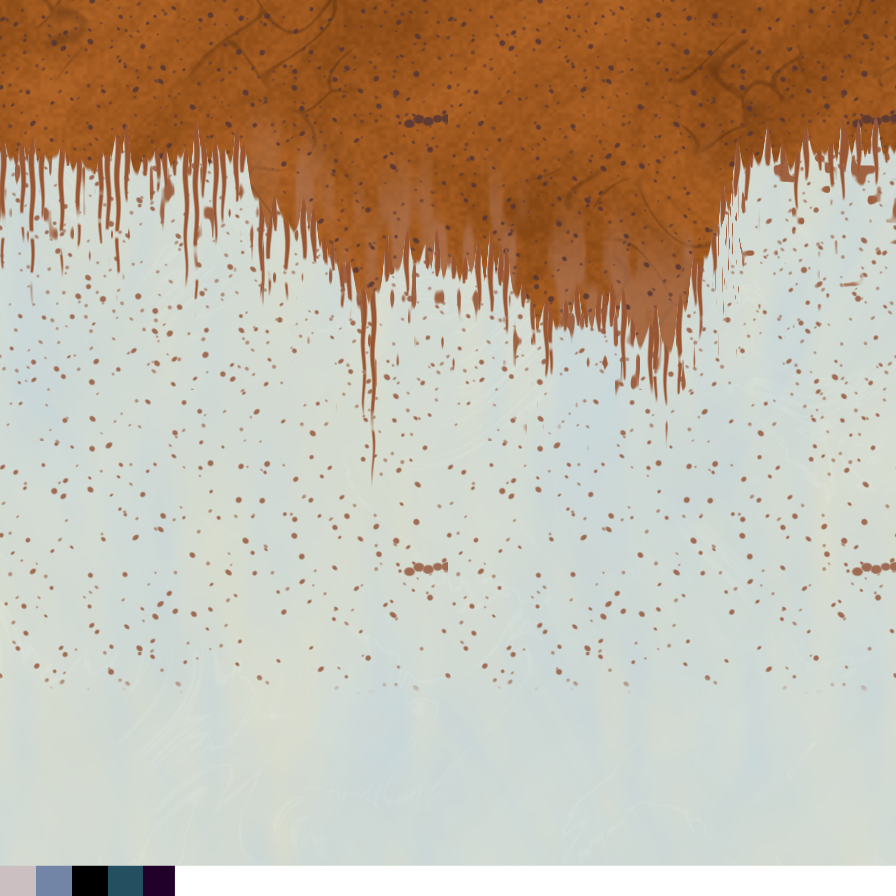
Reproduce this texture procedurally as a three.js fragment shader.

```glsl
// Rust running down a pale weathered wall, with speckles and a swatch strip below
varying vec2 vUv;

float hash(vec2 p) {
  vec3 q = fract(p.xyx * 0.1031);
  q += dot(q, q.yzx + 33.33);
  return fract((q.x + q.y) * q.z);
}

float noise(vec2 p) {
  vec2 c = floor(p), f = smoothstep(0.0, 1.0, p - c);
  return mix(mix(hash(c), hash(c + vec2(1, 0)), f.x),
             mix(hash(c + vec2(0, 1)), hash(c + vec2(1, 1)), f.x), f.y);
}

// Layered, bent sines in the range -1 to 1
float clouds(vec2 p) {
  float sum = 0.0, gain = 0.5;
  for (int i = 0; i < 5; i++) {
    p += 0.8 * sin(p.yx * 1.3 + float(i) * 2.1);
    sum += gain * sin(p.x) * cos(p.y);
    p = mat2(1.5, 1.1, -1.1, 1.5) * p;
    gain *= 0.6;
  }
  return sum;
}

// Scattered round spots, repeating every half canvas
float speckles(vec2 p, float cells, float radius, float fill) {
  vec2 q = p * cells;
  float ink = 0.0;
  for (int i = -1; i <= 1; i++) for (int j = -1; j <= 1; j++) {
    vec2 c = floor(q) + vec2(i, j), k = mod(c, cells * 0.5);
    vec2 centre = c + vec2(hash(k + 3.0), hash(k + 57.0));
    float r = radius * mix(0.45, 1.0, hash(k + 91.0));
    vec2 d = (q - centre) / cells;
    d.x += d.y * (hash(k + 23.0) - 0.5);
    ink = max(ink, step(hash(k + 131.0), fill) * (1.0 - smoothstep(r - 0.0013, r + 0.0013, length(d))));
  }
  return ink;
}

// Small row of larger blots, repeating with the speckles
float blots(vec2 p) {
  float ink = 0.0;
  for (int i = 0; i < 5; i++) {
    float k = float(i);
    vec2 d = mod(p, 0.5) - vec2(0.457 + 0.0105 * k, 0.361 + 0.007 * hash(vec2(k, 8.0)));
    float r = 0.0025 + 0.0025 * hash(vec2(k, 2.0));
    ink = max(ink, 1.0 - smoothstep(r - 0.0013, r + 0.0013, length(d * vec2(0.8, 1.0))));
  }
  return ink;
}

// Thin broken lines between cells
float cracks(vec2 p) {
  float near = 9.0, next = 9.0;
  for (int i = -1; i <= 1; i++) for (int j = -1; j <= 1; j++) {
    vec2 c = floor(p) + vec2(i, j);
    float d = length(c + vec2(hash(c), hash(c + 37.0)) - p);
    next = min(next, max(near, d));
    near = min(near, d);
  }
  return 1.0 - smoothstep(0.01, 0.09, next - near);
}

float bump(float x, float centre, float width) {
  float d = (x - centre) / width;
  return exp(-d * d);
}

// Broad outline of the lower rust border
float rustBorder(float x) {
  return 0.825 - 0.065 * smoothstep(0.272, 0.292, x) - 0.06 * smoothstep(0.3, 0.41, x)
    - 0.05 * smoothstep(0.54, 0.62, x) - 0.025 * smoothstep(0.69, 0.71, x)
    + 0.07 * smoothstep(0.757, 0.772, x) + 0.13 * smoothstep(0.772, 0.84, x) + 0.015 * smoothstep(0.86, 1.0, x)
    - 0.025 * bump(x, 0.41, 0.016) + 0.02 * bump(x, 0.465, 0.015);
}

// Pale fingers reaching up (x) and tapering drips running down (y)
vec2 fingersAndDrips(vec2 p, float depth, float reach) {
  vec2 result = vec2(0.0);
  for (int i = -1; i <= 1; i++) {
    float c = floor(p.x * 85.0) + float(i);
    float dx = p.x - (c + hash(vec2(c, 5.0))) / 85.0;
    result.x = max(result.x, 0.05 * hash(vec2(c, 11.0)) * bump(dx, 0.0, 0.0048));
    float h = hash(vec2(c, 19.0));
    float run = depth / (0.01 + reach * h * h);
    float w = 0.0032 * (1.0 - run * 0.7);
    float broken = smoothstep(-0.1, 0.1, noise(vec2(c * 7.0, p.y * 65.0)) + 0.25 - run * 0.7);
    float line = 1.0 - smoothstep(w - 0.0013, w + 0.0013, abs(dx + 0.001 * sin(p.y * 90.0 + c)));
    result.y = max(result.y, line * broken * (1.0 - smoothstep(0.9, 1.05, run)));
  }
  return result;
}

void main() {
  vec2 p = vUv;
  float mottled = clouds(p * 13.0), fine = noise(p * 210.0) - 0.5;

  // Pale wall with cream and blue streaks and faint swirls
  float tint = 0.5 + 0.45 * clouds(p * vec2(9.0, 5.0) + 4.0) + 0.5 * (noise(p * vec2(38.0, 5.0)) - 0.5);
  vec3 wall = mix(vec3(0.785, 0.84, 0.85), vec3(0.855, 0.865, 0.805), clamp(tint, 0.0, 1.0));
  float swirl = 1.0 - smoothstep(0.0, 0.05, abs(clouds(p * 11.0 + 20.0)));
  wall += 0.014 * swirl * smoothstep(0.4, 0.7, noise(p * 9.0)) + 0.008 * mottled;

  // Rust with dark patches, grain and cracks
  vec3 rust = mix(vec3(0.53, 0.28, 0.08), vec3(0.69, 0.39, 0.15), clamp(0.52 + 0.6 * mottled + 0.4 * fine, 0.0, 1.0));
  float veins = cracks(p * 12.0 + 0.35 * sin(p.yx * 43.0)) * smoothstep(0.5, 0.75, noise(p * 14.0 + 6.0));
  rust *= 1.0 - 0.17 * veins;

  // Border, drips and broken dashes
  float border = rustBorder(p.x), depth = border - p.y;
  float right = smoothstep(0.79, 0.83, p.x);
  float reach = 0.07 + 0.13 * (1.0 - smoothstep(0.2, 0.36, p.x))
    + 0.2 * (1.0 - smoothstep(0.06, 0.1, p.x)) + 0.18 * bump(p.x, 0.41, 0.018);
  vec2 runs = fingersAndDrips(p, max(depth, 0.0), reach);
  float solid = smoothstep(-0.004, 0.004, p.y - border - runs.x + 0.022 * noise(vec2(p.x * 150.0, 3.0)));
  float grain = noise(p * mix(vec2(160.0, 42.0), vec2(105.0, 85.0), right));
  float dashes = smoothstep(0.0, 0.14, grain - 0.69 + 0.06 * right - max(depth, 0.0) * 1.5);
  float stain = max(solid, max(runs.y, dashes * 0.9));

  // Faded pinkish rust close to the border
  float fade = smoothstep(0.26, 0.31, p.x) * (1.0 - smoothstep(0.79, 0.83, p.x))
    * (1.0 - smoothstep(0.03, 0.15, -depth));
  fade *= smoothstep(0.35, 0.7, noise(p * vec2(65.0, 14.0)) + 0.4 * bump(p.x, 0.73, 0.03));
  rust = mix(rust, vec3(0.67, 0.45, 0.33), 0.7 * fade);
  vec3 drip = mix(vec3(0.60, 0.33, 0.19), rust, solid);
  vec3 color = mix(wall, drip, stain);

  // Brown spots on the wall, purple-grey ones on the rust
  float spots = max(speckles(p, 44.0, 0.0034, 0.5), blots(p));
  spots = max(spots, 0.7 * speckles(p + 0.13, 64.0, 0.0022, 0.18 + 0.35 * smoothstep(0.45, 0.65, p.y)));
  spots *= smoothstep(0.222, 0.25, p.y);
  color = mix(color, mix(vec3(0.59, 0.35, 0.24), vec3(0.33, 0.21, 0.21), solid), spots * 0.86);

  // White strip with five swatches
  vec3 strip = vec3(0.80, 0.75, 0.76);
  strip = mix(strip, vec3(0.45, 0.52, 0.65), step(0.04, p.x));
  strip = mix(strip, vec3(0.0), step(0.08, p.x));
  strip = mix(strip, vec3(0.14, 0.31, 0.38), step(0.12, p.x));
  strip = mix(strip, vec3(0.13, 0.0, 0.16), step(0.16, p.x));
  strip = mix(strip, vec3(1.0), smoothstep(0.1945, 0.196, p.x));
  color = mix(strip, color, smoothstep(0.033, 0.0345, p.y));
  gl_FragColor = vec4(color, 1.0);
}
```
